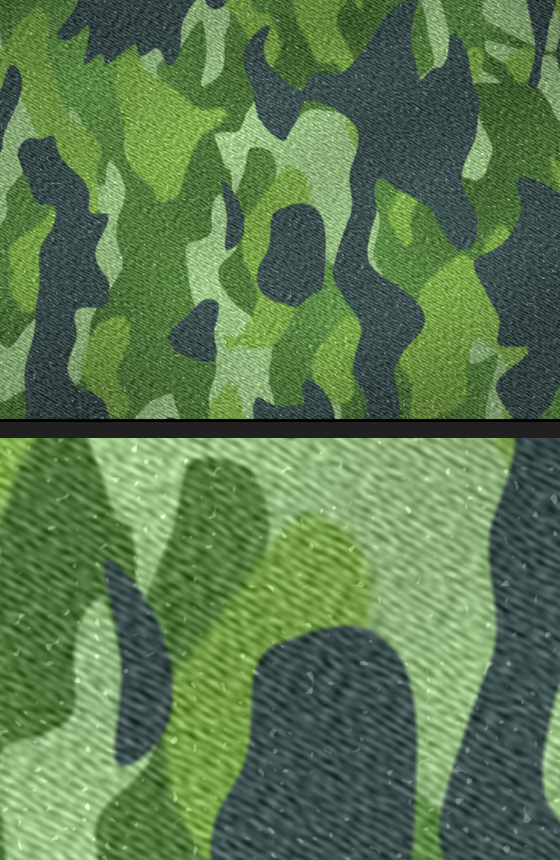
Top, the full canvas; bottom, a detail of the centre.
Give the GLSL for this texture, as a Shadertoy shader.

```glsl
// Woodland camouflage printed on twill cloth.
// Warped, upright gradient-noise blobs are layered over a green ground,
// then diagonal threads, pale lint, soft folds and edge shading are added.

vec2 hashGradient(ivec2 cell) {
    uvec2 h = uvec2(cell) * uvec2(1597334673u, 3812015801u);
    uint n = (h.x ^ h.y) * 1597334673u;
    n = (n ^ (n >> 15)) * 2246822519u;
    n ^= n >> 13;
    return vec2(n & 65535u, n >> 16) / 32767.5 - 1.0;
}

// Gradient noise, roughly -0.6 to 0.6
float noise(vec2 p) {
    ivec2 i = ivec2(floor(p));
    vec2 f = fract(p);
    vec2 u = f * f * f * (f * (f * 6.0 - 15.0) + 10.0);
    float a = dot(hashGradient(i), f);
    float b = dot(hashGradient(i + ivec2(1, 0)), f - vec2(1, 0));
    float c = dot(hashGradient(i + ivec2(0, 1)), f - vec2(0, 1));
    float d = dot(hashGradient(i + ivec2(1, 1)), f - vec2(1, 1));
    return 1.25 * mix(mix(a, b, u.x), mix(c, d, u.x), u.y);
}

// Coverage of one ink: long lobed blobs with an edge of the given softness
float inkBlobs(vec2 uv, float seed, float threshold, float softness) {
    vec2 p = uv + seed * vec2(7.31, 4.77);
    p.x += 0.22 * noise(p * 1.7);
    p += 0.07 * vec2(noise(p * vec2(5.0, 6.5) + 31.0), noise(p * 6.0 + 57.0));
    float field = noise(p * vec2(5.8, 2.7))
                + 0.42 * noise(p * vec2(11.5, 5.6) + 13.0) - threshold;
    float slope = length(vec2(dFdx(field), dFdy(field))) * iResolution.y;
    float width = slope * softness + 0.0005;
    return smoothstep(-width, width, field);
}

// Diagonal twill threads with uneven yarn
float twill(vec2 uv) {
    vec2 yarn = vec2(0.87 * uv.x - 0.5 * uv.y, 0.5 * uv.x + 0.87 * uv.y);
    float thread = sin(6.2832 * (yarn.y * 148.0 + 0.6 * noise(yarn * 25.0)));
    float grain = noise(yarn * vec2(95.0, 175.0));
    return 0.05 * thread + 0.2 * grain;
}

void mainImage(out vec4 fragColor, in vec2 fragCoord) {
    vec2 uv = fragCoord / iResolution.y;
    vec2 centered = fragCoord / iResolution.xy - 0.5;

    // Printed inks, from the ground up
    vec3 leafGreen = vec3(0.31, 0.46, 0.23);
    vec3 paleGreen = vec3(0.56, 0.70, 0.48);
    vec3 lime = vec3(0.46, 0.62, 0.27);
    vec3 slate = vec3(0.225, 0.295, 0.295);

    vec3 color = leafGreen * (1.0 + 0.3 * noise(uv * 3.0 + 40.0));
    color = mix(color, paleGreen, inkBlobs(uv, 1.0, 0.10, 0.0028));
    color = mix(color, lime, 0.92 * inkBlobs(uv, 2.0, 0.14, 0.006));
    color = mix(color, slate, inkBlobs(uv, 3.0, 0.10, 0.0028));

    // Folds and darker borders
    float fold = noise(vec2(uv.x + uv.y, uv.y - 0.5 * uv.x) * vec2(1.6, 3.2) + 5.0);
    float vignette = 1.06 - 0.5 * dot(centered, centered);
    color *= (1.0 + 0.25 * fold) * vignette;

    // Weave and lint
    color += twill(uv) * (0.75 + 0.5 * color.g);
    color += 0.2 * smoothstep(0.36, 0.6, noise(uv * 130.0 + 71.0));

    // Dark strip under the cloth
    color *= smoothstep(0.005, 0.009, uv.y);

    fragColor = vec4(clamp(color, 0.0, 1.0), 1.0);
}
```
